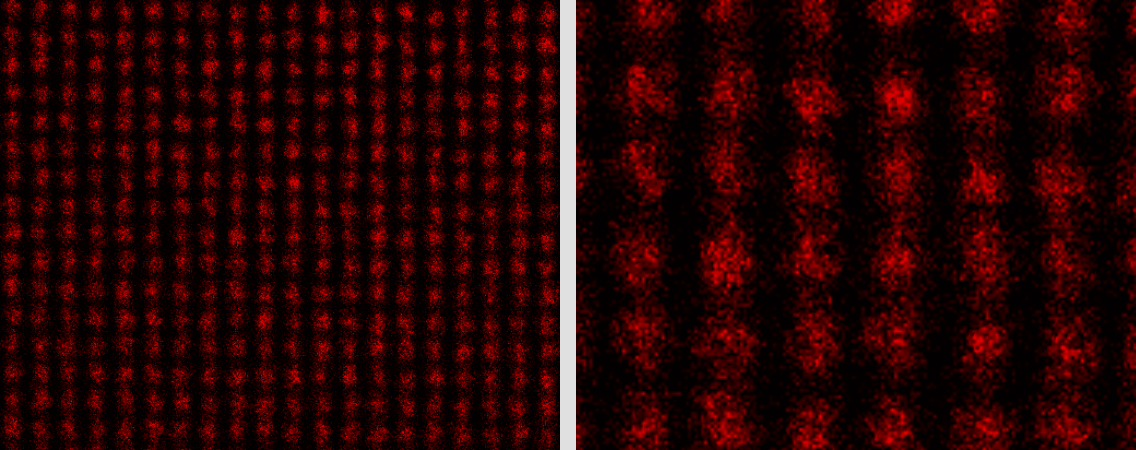
Left: the whole. Right: its middle third, enlarged.
Write a Shadertoy shader that draws this pattern.

```glsl
// Grainy red glowing spots on black, in a grid of 20 columns by 16 rows.

const vec2 PITCH = vec2(0.0626, 0.0621);   // spot spacing, in canvas heights
const vec2 FIRST_SPOT = vec2(0.0275, 0.0485);
const float ROW_TILT = 0.015;              // rows sink towards the right
const float GRAIN_ROWS = 412.0;            // speckles per canvas height
const float CLUMP_ROWS = 150.0;            // soft clumps per canvas height
const float PHOTON = 0.13;                 // mean brightness of one photon
const int MAX_PHOTONS = 8;

float hash(vec2 p, float seed) {
    vec3 q = fract(vec3(p.xyx) * vec3(0.1031, 0.1030, 0.0973) + seed * 0.137);
    q += dot(q, q.yzx + 33.33);
    return fract((q.x + q.y) * q.z);
}

// Light of the photons that reach one grain cell at a given exposure
float photons(vec2 cell, float exposure) {
    float arrival = 0.0, light = 0.0;
    for (int k = 0; k < MAX_PHOTONS; k++) {
        float h = hash(cell, 11.0 + 2.3 * float(k));
        arrival -= log(max(h, 0.0005));
        float weight = 0.6 + 0.8 * fract(h * 57.0);
        light += weight * clamp((exposure - arrival) / 0.25, 0.0, 1.0);
    }
    return light * PHOTON;
}

// Photon light blended between cell centres
float grain(vec2 p, float glow) {
    float exposure = glow / PHOTON;
    p -= 0.5;
    vec2 i = floor(p), f = fract(p);
    float low = mix(photons(i, exposure), photons(i + vec2(1, 0), exposure), f.x);
    float high = mix(photons(i + vec2(0, 1), exposure), photons(i + vec2(1, 1), exposure), f.x);
    return mix(low, high, f.y);
}

float valueNoise(vec2 p, float seed) {
    vec2 i = floor(p), f = fract(p);
    f = f * f * (3.0 - 2.0 * f);
    float low = mix(hash(i, seed), hash(i + vec2(1, 0), seed), f.x);
    float high = mix(hash(i + vec2(0, 1), seed), hash(i + vec2(1, 1), seed), f.x);
    return mix(low, high, f.y);
}

// One soft spot; offset, width and brightness vary with its grid id
float spot(vec2 gridPos, vec2 id, float height) {
    vec2 jitter = vec2(hash(id, 3.0), hash(id, 4.0)) - 0.5;
    vec2 spread = vec2(0.178, 0.228) * mix(1.12, 0.95, height);
    spread *= 0.88 + 0.24 * vec2(hash(id, 5.0), hash(id, 6.0));
    vec2 d = (gridPos - id - jitter * vec2(0.09, 0.14)) / spread;
    float strength = mix(0.39, 0.54, height) * (0.8 + 0.4 * hash(id, 7.0));
    return strength * exp(-0.5 * dot(d, d));
}

// Sum of the nearest spots, so that their glows overlap
float spotGrid(vec2 gridPos, float height) {
    vec2 nearest = floor(gridPos + 0.5);
    float sum = 0.0;
    for (int y = -1; y <= 1; y++)
        for (int x = -1; x <= 1; x++)
            sum += spot(gridPos, nearest + vec2(x, y), height);
    return sum;
}

// Faint vertical haze that joins the spots of a column
float columnHaze(float gridX) {
    float d = (fract(gridX + 0.5) - 0.5) / 0.22;
    return 0.014 + 0.036 * exp(-0.5 * d * d);
}

void mainImage(out vec4 fragColor, in vec2 fragCoord) {
    vec2 uv = fragCoord / iResolution.y;
    vec2 fromFirst = uv - FIRST_SPOT;
    fromFirst.y += ROW_TILT * fromFirst.x;
    vec2 gridPos = fromFirst / PITCH;

    // Ragged spot outlines
    vec2 warp = vec2(valueNoise(uv * 70.0, 8.0), valueNoise(uv * 70.0, 9.0)) - 0.5;
    float glow = spotGrid(gridPos + 0.22 * warp, uv.y) + columnHaze(gridPos.x);

    // Clumps, a slight brightening to the right, then photon grain
    glow *= 0.7 + 0.6 * valueNoise(uv * CLUMP_ROWS, 10.0);
    glow *= 0.94 + 0.12 * fragCoord.x / iResolution.x;
    float red = 0.008 + min(grain(uv * GRAIN_ROWS, glow), 0.86);

    fragColor = vec4(red, 0.0, 0.0, 1.0);
}
```
